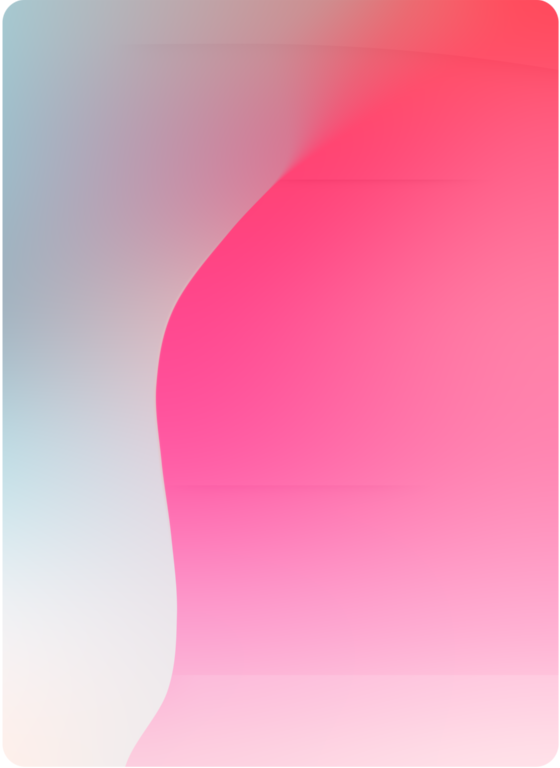
Write a WebGL 2 fragment shader that draws this background.

```glsl
#version 300 es
precision highp float;
// A rounded card split by an S-shaped edge: cool mist on the left, hot pink
// on the right. Spline colour ramps run downwards and blend sideways; the
// edge dissolves towards the top, and faint seams cross the pink.

uniform vec2 u_resolution;
out vec4 outColor;

// Horizontal position of the dividing edge at even steps from top to bottom.
const float EDGE[11] = float[11](
    0.740, 0.640, 0.540, 0.412, 0.311, 0.279, 0.288, 0.306, 0.316, 0.299, 0.223);

// Colour ramps, top to bottom.
const vec3 MIST_OUTER[6] = vec3[6](
    vec3(0.65, 0.79, 0.82), vec3(0.62, 0.74, 0.79), vec3(0.64, 0.71, 0.76),
    vec3(0.76, 0.87, 0.90), vec3(0.94, 0.945, 0.955), vec3(1.0, 0.94, 0.92));
const vec3 MIST_INNER[6] = vec3[6](
    vec3(0.85, 0.49, 0.49), vec3(0.86, 0.46, 0.57), vec3(0.84, 0.70, 0.74),
    vec3(0.87, 0.83, 0.87), vec3(0.92, 0.90, 0.92), vec3(0.95, 0.93, 0.93));
const vec3 PINK_INNER[6] = vec3[6](
    vec3(1.0, 0.34, 0.39), vec3(1.0, 0.27, 0.45), vec3(1.0, 0.28, 0.55),
    vec3(1.0, 0.37, 0.65), vec3(0.99, 0.61, 0.80), vec3(0.99, 0.81, 0.875));
const vec3 PINK_OUTER[6] = vec3[6](
    vec3(1.0, 0.29, 0.36), vec3(1.0, 0.38, 0.53), vec3(1.0, 0.49, 0.64),
    vec3(1.0, 0.53, 0.70), vec3(1.0, 0.675, 0.815), vec3(1.0, 0.88, 0.91));

// Catmull-Rom weights for a fraction between two knots.
vec4 splineWeights(float f) {
    float f2 = f * f, f3 = f2 * f;
    return 0.5 * vec4(-f + 2.0 * f2 - f3, 2.0 - 5.0 * f2 + 3.0 * f3,
                      f + 4.0 * f2 - 3.0 * f3, f3 - f2);
}

float edgeAt(float t) {
    float s = clamp(t, 0.0, 1.0) * 10.0;
    int i = min(int(s), 9);
    vec4 w = splineWeights(s - float(i));
    return dot(w, vec4(EDGE[max(i - 1, 0)], EDGE[i], EDGE[i + 1], EDGE[min(i + 2, 10)]));
}

vec3 ramp(vec3 stops[6], float t) {
    float s = clamp(t, 0.0, 1.0) * 5.0;
    int i = min(int(s), 4);
    vec4 w = splineWeights(s - float(i));
    return w.x * stops[max(i - 1, 0)] + w.y * stops[i]
         + w.z * stops[i + 1] + w.w * stops[min(i + 2, 5)];
}

// Crisp on its upper side, fading below; limited to a horizontal span.
float seam(float x, float depth, float start, float end, float fade, float pixel) {
    float span = smoothstep(start, start + 0.12, x) * (1.0 - smoothstep(end - 0.15, end, x));
    return span * smoothstep(-pixel, pixel, depth) * exp(-max(depth, 0.0) / fade);
}

float roundedBox(vec2 p, vec2 halfSize, float radius) {
    vec2 q = abs(p) - halfSize + radius;
    return length(max(q, 0.0)) + min(max(q.x, q.y), 0.0) - radius;
}

void main() {
    vec2 uv = gl_FragCoord.xy / u_resolution;
    float aspect = u_resolution.x / u_resolution.y;
    float pixel = 1.0 / u_resolution.y;
    float x = uv.x, t = 1.0 - uv.y;

    // Approximate distance to the dividing edge, in canvas heights.
    float edge = edgeAt(t);
    float slope = (edgeAt(t + 0.004) - edgeAt(t - 0.004)) / 0.008 * aspect;
    float d = (x - edge) * aspect / sqrt(1.0 + slope * slope);

    // The two colour fields.
    float across = clamp(x / edge, 0.0, 1.0);
    float beyond = clamp((x - edge) / (1.0 - edge), 0.0, 1.0);
    vec3 mist = mix(ramp(MIST_OUTER, t), ramp(MIST_INNER, t), across);
    vec3 pink = mix(ramp(PINK_INNER, t), ramp(PINK_OUTER, t), smoothstep(0.0, 1.0, beyond));

    // Seams in the pink: two fine shadows and a pale lower band.
    pink -= 0.035 * seam(x, t - 0.234, 0.44, 0.90, 0.004, pixel);
    pink -= vec3(0.015, 0.03, 0.02) * seam(x, t - 0.632, 0.26, 0.80, 0.008, pixel);
    pink += vec3(0.0, 0.035, 0.02) * seam(x, t - 0.879, 0.25, 1.2, 0.05, pixel);

    // Sharp edge below, dissolving upwards, with a pale rim on the sharp part.
    float softness = pixel + 0.13 * (1.0 - smoothstep(0.02, 0.25, t));
    vec3 color = mix(mist, pink, smoothstep(-softness, softness, d));
    float rim = exp(-pow((d + 0.001) / 0.0018, 2.0))
              * smoothstep(0.28, 0.42, t) * (1.0 - smoothstep(0.60, 0.75, t));
    color = mix(color, vec3(0.90, 0.76, 0.76), 0.45 * rim);

    // Shallow arc across the top.
    float arc = 0.057 + 0.11 * pow(max(x - 0.44, 0.0), 2.0) + 0.02 * pow(min(x - 0.44, 0.0), 2.0);
    color -= vec3(0.015, 0.025, 0.02) * seam(x, t - arc, 0.18, 1.2, 0.014, pixel);

    // Rounded card on white.
    vec2 center = vec2(0.501 * aspect, 0.501);
    float card = roundedBox(vec2(x * aspect, uv.y) - center,
                            vec2(0.4965 * aspect, 0.4995), 0.03);
    color = mix(color, vec3(1.0), smoothstep(-pixel, pixel, card));
    outColor = vec4(clamp(color, 0.0, 1.0), 1.0);
}
```
